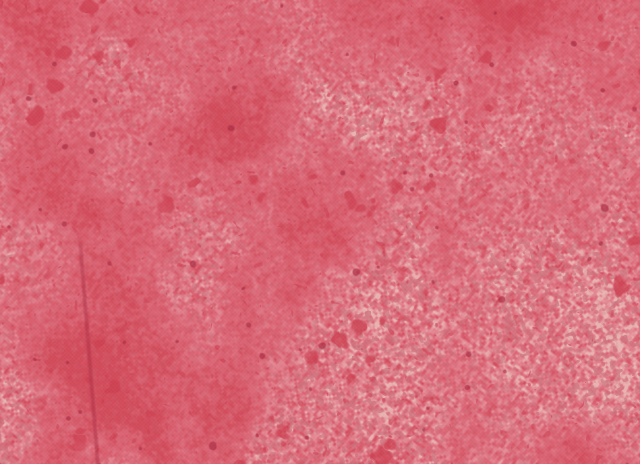
This texture is drawn by a WebGL 1 fragment shader. Its source:

```glsl
precision highp float;
// Mottled rose-red dyed cloth with pale grainy patches, dark spatters and a crease.
uniform vec2 u_resolution;

// Colours
const vec3 DEEP_RED = vec3(0.82, 0.30, 0.36);
const vec3 ROSE = vec3(0.855, 0.40, 0.46);
const vec3 PINK = vec3(0.885, 0.52, 0.565);
const vec3 CREAM = vec3(0.91, 0.70, 0.69);
const vec3 DUSTY = vec3(0.80, 0.45, 0.49);
const vec3 BLOTCH_RED = vec3(0.80, 0.25, 0.32);
const vec3 SPOT_RED = vec3(0.66, 0.17, 0.26);

// Sizes are in canvas heights, frequencies in features per height
const float CLOUD_FREQ = 3.6;
const float CLOUD_GAIN = 0.56;
const float GRAIN_FREQ = 165.0;
const float BASE_TONE = 0.27;
const float CLOUD_CONTRAST = 1.6;
const float GRAIN_CALM = 0.36;
const float GRAIN_PALE = 0.78;
const float WEAVE_FREQ = 120.0;
const float WEAVE_DEPTH = 0.010;
const vec2 CREASE_FOOT = vec2(0.211, 0.53);
const float CREASE_WIDTH = 0.0045;

float hash(vec2 p) {
  vec3 q = fract(vec3(p.xyx) * 0.1031);
  q += dot(q, q.yzx + 33.33);
  return fract((q.x + q.y) * q.z);
}

float noise(vec2 p) {
  vec2 i = floor(p), f = fract(p);
  f = f * f * (3.0 - 2.0 * f);
  return mix(mix(hash(i), hash(i + vec2(1.0, 0.0)), f.x),
             mix(hash(i + vec2(0.0, 1.0)), hash(i + 1.0), f.x), f.y);
}

vec2 turn(vec2 p) {
  return mat2(0.8, 0.6, -0.6, 0.8) * p;
}

float fbm(vec2 p) {
  float sum = 0.0, total = 0.0, weight = 1.0;
  for (int i = 0; i < 5; i++) {
    sum += weight * noise(p);
    total += weight;
    p = turn(p) * 2.03 + 17.3;
    weight *= CLOUD_GAIN;
  }
  return sum / total;
}

// Scattered round marks, one per grid cell at most; radii are in cells
float spots(vec2 p, float freq, float density, vec2 radii, float blur, float seed) {
  vec2 q = p * freq, cell = floor(q);
  float cover = 0.0;
  for (int y = -1; y <= 1; y++) {
    for (int x = -1; x <= 1; x++) {
      vec2 id = cell + vec2(float(x), float(y));
      vec2 key = id + seed;
      vec2 centre = id + vec2(hash(key + 11.7), hash(key + 47.1));
      float size = hash(key + 83.9);
      float radius = mix(radii.x, radii.y, size * size);
      float present = step(hash(key), density);
      float d = length(q - centre);
      cover = max(cover, present * (1.0 - smoothstep(radius - blur, radius + blur, d)));
    }
  }
  return cover;
}

// Broad pale arch at lower right, pale haze at upper left, red between them
float layout(vec2 p) {
  float arch = p.y - 0.44 + 2.0 * (p.x - 1.0) * (p.x - 1.0);
  float pale = exp(-arch * arch * 60.0) * smoothstep(0.4, 0.75, p.x);
  vec2 haze = (p - vec2(0.30, 0.80)) * vec2(5.0, 4.0);
  vec2 red = (p - vec2(0.75, 0.68)) * vec2(2.0, 5.0);
  return 0.17 * pale + 0.13 * exp(-dot(haze, haze)) - 0.07 * exp(-dot(red, red));
}

vec3 dye(float tone) {
  vec3 c = mix(DEEP_RED, ROSE, smoothstep(-0.10, 0.30, tone));
  c = mix(c, PINK, smoothstep(0.22, 0.60, tone));
  return mix(c, CREAM, smoothstep(0.52, 0.98, tone));
}

void main() {
  vec2 p = gl_FragCoord.xy / u_resolution.y;

  // Clouds of dye with faint upright streaks
  float cloud = fbm(p * CLOUD_FREQ + 5.2) - 0.5 + layout(p);
  cloud += 0.09 * (noise(p * vec2(16.0, 2.5) + 40.0) - 0.5);
  float pale = smoothstep(-0.06, 0.22, cloud);

  // Fine grain that grows stronger where the dye is thin
  vec2 g = turn(p) * GRAIN_FREQ;
  float grain = 0.7 * noise(g) + 0.45 * noise(turn(g) * 0.61 + 91.0) - 0.575;
  float depth = GRAIN_CALM + GRAIN_PALE * pale;
  float tone = BASE_TONE + CLOUD_CONTRAST * max(cloud, -0.22) * (1.0 - 0.35 * pale);
  vec3 color = dye(tone + grain * depth);
  float dust = smoothstep(0.5, 0.8, noise(turn(g) * 0.8 + 200.0));
  color = mix(color, DUSTY, dust * (0.15 + 0.55 * pale));

  // Ragged blotches in clusters, small specks and sharp dark dots
  vec2 warp = vec2(noise(p * 60.0), noise(p * 60.0 + 70.0)) - 0.5;
  vec2 ragged = p + 0.018 * warp;
  float cluster = smoothstep(0.38, 0.62, noise(p * 5.0 + 23.0));
  float blotch = spots(ragged, 18.0, 0.55, vec2(0.10, 0.34), 0.07, 3.0);
  float speck = spots(ragged, 34.0, 0.32, vec2(0.08, 0.21), 0.07, 29.0);
  float dark = spots(p + 0.004 * warp, 13.0, 0.24, vec2(0.045, 0.11), 0.03, 61.0);
  color = mix(color, BLOTCH_RED, 0.75 * blotch * cluster);
  color = mix(color, BLOTCH_RED, 0.55 * speck);
  color = mix(color, SPOT_RED, 0.65 * dark);

  // Slanting crease and woven threads
  float offset = abs(p.x - CREASE_FOOT.x + 0.08 * p.y);
  float crease = 1.0 - smoothstep(0.2 * CREASE_WIDTH, 1.6 * CREASE_WIDTH, offset);
  crease *= 1.0 - smoothstep(0.8 * CREASE_FOOT.y, CREASE_FOOT.y, p.y);
  color = mix(color, SPOT_RED, 0.45 * crease);
  vec2 thread = sin(p * WEAVE_FREQ * 6.2832);
  color += WEAVE_DEPTH * thread.x * thread.y;

  gl_FragColor = vec4(clamp(color, 0.0, 1.0), 1.0);
}
```
